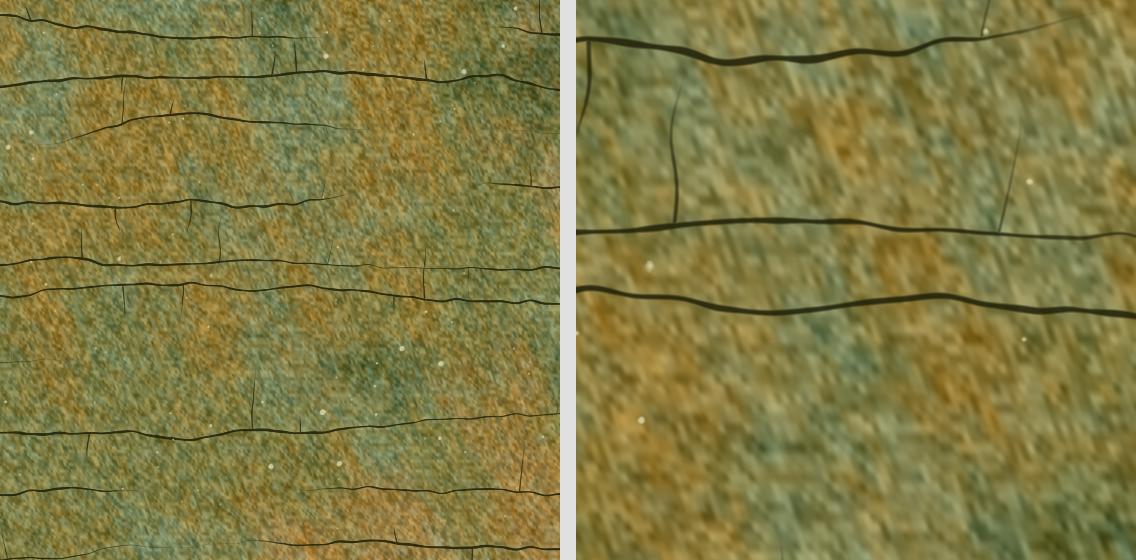
Left: the whole. Right: its middle third, enlarged.
This texture is drawn by a Shadertoy shader. Its source:

```glsl
const vec3 OLIVE = vec3(0.485, 0.485, 0.265);
const vec3 OCHRE = vec3(0.575, 0.475, 0.205);
const vec3 ORANGE = vec3(0.67, 0.50, 0.25);
const vec3 SAGE = vec3(0.475, 0.535, 0.375);
const vec3 MOSS = vec3(0.32, 0.37, 0.19);
const vec3 PALE = vec3(0.66, 0.68, 0.50);
const vec3 CRACK = vec3(0.13, 0.13, 0.035);
const vec3 SPECK = vec3(0.86, 0.86, 0.70);
const int ROWS = 10;
const int BRANCHES = 4;
const float CRACK_WIDTH = 0.0021;
const float CRACK_SOFTNESS = 0.0013;
const float GRAIN_CONTRAST = 0.27;
const float SPECK_CELLS = 44.0;

float hash(vec2 p) {
    return fract(sin(dot(p, vec2(127.1, 311.7))) * 43758.5453);
}

float noise(vec2 p) {
    vec2 cell = floor(p), f = fract(p);
    f = f * f * (3.0 - 2.0 * f);
    return mix(mix(hash(cell), hash(cell + vec2(1, 0)), f.x),
               mix(hash(cell + vec2(0, 1)), hash(cell + vec2(1, 1)), f.x), f.y);
}

float fbm(vec2 p) {
    float sum = 0.0, amp = 0.5;
    for (int i = 0; i < 4; i++) {
        sum += amp * noise(p);
        p = p * 2.03 + 17.3;
        amp *= 0.5;
    }
    return sum / 0.9375;
}

// Height of a horizontal crack at x
float crackHeight(float x, float row) {
    float y = (row + 0.5 + 0.45 * (hash(vec2(row, 3.7)) - 0.5)) / float(ROWS);
    y += 0.055 * (noise(vec2(x * 2.6, row * 7.0)) - 0.5);
    y += 0.022 * (noise(vec2(x * 9.0, row * 7.0 + 2.0)) - 0.5);
    return y + 0.006 * (noise(vec2(x * 38.0, row * 7.0 + 4.0)) - 0.5);
}

// Crack opening along its length: 0 closed, 1 wide
float crackStrength(float x, float row) {
    float n = noise(vec2(x * 2.7 + 5.0, row * 5.0 + 31.0));
    return smoothstep(0.12, 0.72, n) * (0.6 + 0.4 * hash(vec2(row, 9.1)));
}

float line(float d, float width, float pixel) {
    float soft = max(CRACK_SOFTNESS, pixel * 0.7);
    return 1.0 - smoothstep(width - soft * 0.5, width + soft, abs(d));
}

// x: crack darkness, y: pale weathered rim
vec2 cracks(vec2 p, float pixel) {
    float dark = 0.0, rim = 0.0;
    for (int i = 0; i < ROWS; i++) {
        float row = float(i);
        if (abs(p.y - (row + 0.5) / float(ROWS)) > 0.22) continue;
        float y = crackHeight(p.x, row);
        float slope = (crackHeight(p.x + 0.003, row) - y) / 0.003;
        float d = (p.y - y) / sqrt(1.0 + slope * slope);
        float open = crackStrength(p.x, row);
        float uneven = 0.65 + 0.7 * noise(vec2(p.x * 55.0, row));
        float mask = line(d, CRACK_WIDTH * open * uneven, pixel);
        dark = max(dark, mask * smoothstep(0.0, 0.45, open));
        rim = max(rim, step(0.0, d) * exp(-d / 0.011) * open * open);

        // Short upright branches that taper away from the row
        for (int j = 0; j < BRANCHES; j++) {
            vec2 id = vec2(row + 13.0, float(j) * 3.1 + 1.0);
            float x0 = (float(j) + hash(id)) / float(BRANCHES);
            float side = hash(id + 5.0) < 0.72 ? 1.0 : -1.0;
            float reach = mix(0.025, 0.12, pow(hash(id + 9.0), 1.6));
            float along = (p.y - crackHeight(x0, row)) * side;
            if (along < 0.0 || along > reach) continue;
            float lean = (hash(id + 12.0) - 0.5) * 0.35;
            float bend = 0.016 * (noise(vec2(p.y * 24.0, id.x + id.y)) - 0.5);
            float fade = 1.0 - along / reach;
            float strength = crackStrength(x0, row) * sqrt(fade);
            float dx = p.x - x0 - lean * along - bend * (1.0 - fade);
            float branch = line(dx, CRACK_WIDTH * 0.65 * strength, pixel);
            dark = max(dark, branch * 0.85 * smoothstep(0.0, 0.6, strength));
        }
    }
    return vec2(dark, rim);
}

// Scattered bright mineral specks
float specks(vec2 p, float pixel) {
    vec2 cell = floor(p * SPECK_CELLS);
    vec2 centre = cell + 0.3 + 0.4 * vec2(hash(cell + 2.0), hash(cell + 6.0));
    float radius = mix(0.0012, 0.0055, pow(hash(cell + 8.0), 5.0));
    float d = length(p - centre / SPECK_CELLS);
    d += 0.002 * (noise(p * 260.0) - 0.5);
    float soft = max(0.0012, pixel);
    return step(0.955, hash(cell)) * (1.0 - smoothstep(radius - soft, radius + soft, d));
}

void mainImage(out vec4 fragColor, in vec2 fragCoord) {
    vec2 p = fragCoord / iResolution.y;
    float pixel = 1.0 / iResolution.y;
    vec2 slanted = vec2(p.x + 0.35 * p.y, p.y);

    // Broad stains
    float warm = fbm(slanted * vec2(9.0, 5.0) + 3.0);
    float cool = fbm(slanted * vec2(8.0, 6.0) + 41.0);
    float moss = fbm(p * vec2(8.0, 6.0) + 73.0) + 0.22 * (p.x + p.y - 1.2);
    float glow = fbm(slanted * vec2(7.0, 4.0) + 90.0) + 0.3 * (p.x - p.y - 0.2);
    vec3 color = mix(OLIVE, OCHRE, 0.8 * smoothstep(0.38, 0.68, warm));
    color = mix(color, SAGE, 0.75 * smoothstep(0.46, 0.72, cool));
    color = mix(color, ORANGE, 0.65 * smoothstep(0.54, 0.82, glow));
    color = mix(color, MOSS, 0.7 * smoothstep(0.54, 0.84, moss));

    // Fine slanted grain with small shifts in hue
    float coarse = noise(slanted * vec2(125.0, 75.0)) - 0.5;
    float fine = noise(slanted * vec2(250.0, 170.0) + 50.0) - 0.5;
    float tint = noise(slanted * vec2(95.0, 60.0) + 120.0) - 0.5;
    color += GRAIN_CONTRAST * (0.55 * coarse + 0.75 * fine);
    color += tint * vec3(0.10, 0.01, -0.07);

    // Cracks and specks
    vec2 crack = cracks(p, pixel);
    float flaky = 0.25 + 0.75 * noise(p * vec2(60.0, 110.0) + 9.0);
    color = mix(color, PALE, 0.55 * crack.y * flaky);
    color = mix(color, CRACK, 0.88 * crack.x);
    color = mix(color, SPECK, 0.8 * specks(p, pixel));
    fragColor = vec4(clamp(color, 0.0, 1.0), 1.0);
}
```
